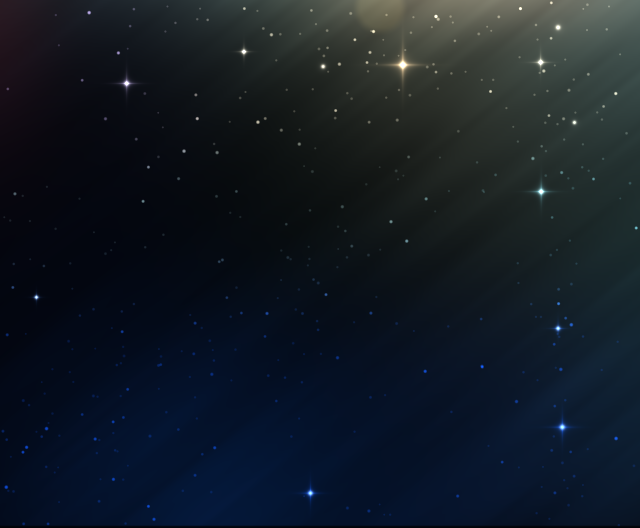
Write a WebGL 1 fragment shader that draws this background.

```glsl
precision highp float;
// Night sky: diagonal light streaks from a warm upper right over deep blue, with scattered stars.
uniform vec2 u_resolution;

const vec3 NIGHT = vec3(0.008, 0.012, 0.040);
const vec3 DARK_OLIVE = vec3(0.016, 0.026, 0.026);
const vec3 DEEP_BLUE = vec3(0.008, 0.074, 0.165);
const vec3 TEAL_HAZE = vec3(0.80, 1.0, 0.97);
const vec3 OLIVE_HAZE = vec3(0.97, 1.0, 0.84);
const vec3 ROSE = vec3(0.10, 0.022, 0.028);
const vec3 PEACH = vec3(0.17, 0.11, 0.08);

float hash(vec2 p) {
  p = fract(p * vec2(123.34, 345.45));
  p += dot(p, p + 34.35);
  return fract(p.x * p.y);
}

float noise(vec2 p) {
  vec2 i = floor(p), f = fract(p);
  f = f * f * (3.0 - 2.0 * f);
  return mix(mix(hash(i), hash(i + vec2(1.0, 0.0)), f.x),
             mix(hash(i + vec2(0.0, 1.0)), hash(i + 1.0), f.x), f.y);
}

float glow(vec2 p, vec2 center, vec2 radius) {
  vec2 d = (p - center) / radius;
  return exp(-dot(d, d));
}

// Long soft brush marks rising to the right
float streaks(vec2 p) {
  vec2 q = vec2(dot(p, vec2(0.78, 0.62)), dot(p, vec2(-0.62, 0.78)));
  float broad = noise(q * vec2(1.6, 8.0) + 20.0);
  float medium = noise(q * vec2(3.0, 24.0) + 40.0);
  float fine = noise(q * vec2(5.0, 70.0) + 70.0);
  return broad * 0.45 + medium * 0.35 + fine * 0.20;
}

vec3 sky(vec2 p) {
  float reach = mix(0.15, 0.35, smoothstep(0.4, 1.15, p.x));
  float strength = mix(0.08, 0.35, smoothstep(0.0, 0.85, p.x));
  float haze = strength * exp((p.y - 1.0) / reach);
  float olive = glow(p, vec2(0.76, 0.80), vec2(0.30, 0.38));
  vec3 c = mix(NIGHT, DARK_OLIVE, smoothstep(0.2, 0.6, p.x) * smoothstep(0.25, 0.6, p.y));
  c += haze * mix(TEAL_HAZE, OLIVE_HAZE, olive);
  c += DEEP_BLUE * glow(p, vec2(0.38, 0.02), vec2(0.38, 0.38));
  c += DEEP_BLUE * 0.55 * glow(p, vec2(0.98, 0.14), vec2(0.38, 0.29));
  c += vec3(0.015, 0.05, 0.055) * glow(p, vec2(1.25, 0.40), vec2(0.20, 0.40));
  c *= 0.74 + 0.52 * streaks(p);
  // Warm light along the top and rose in the left corner
  c += PEACH * glow(p, vec2(1.02, 1.03), vec2(0.22, 0.09));
  c += PEACH * 0.5 * glow(p, vec2(0.76, 1.03), vec2(0.16, 0.09));
  c += ROSE * glow(p, vec2(-0.03, 1.0), vec2(0.13, 0.28));
  float disc = smoothstep(0.055, 0.035, length(p - vec2(0.72, 0.985)));
  return c + vec3(0.08, 0.068, 0.035) * disc;
}

// Blue low down, cyan midway, warm white above, violet at upper left
vec3 starTint(vec2 p) {
  vec3 middle = mix(vec3(0.55, 0.70, 0.70), vec3(0.50, 0.88, 0.95), smoothstep(0.7, 1.0, p.x));
  vec3 c = mix(vec3(0.06, 0.34, 1.0), middle, smoothstep(0.33, 0.58, p.y));
  c = mix(c, vec3(1.0, 0.93, 0.80), smoothstep(0.64, 0.80, p.y));
  return mix(c, vec3(0.76, 0.66, 0.92), smoothstep(0.45, 0.20, p.x) * smoothstep(0.6, 0.8, p.y));
}

float starDensity(vec2 p) {
  float band = exp(-pow((p.y - 0.10 - 0.62 * p.x) / 0.15, 2.0)) * smoothstep(0.9, 0.55, p.x);
  float upper = glow(p, vec2(0.80, 0.90), vec2(0.36, 0.22));
  float column = exp(-pow((p.x - 1.06) / 0.05, 2.0));
  return 0.05 + 0.30 * max(band, max(upper, column));
}

// One jittered star per occupied grid cell
float starField(vec2 p, float cells, float seed, float radius) {
  vec2 id = floor(p * cells);
  vec2 key = id + seed;
  vec2 jitter = 0.12 + 0.76 * vec2(hash(key + 3.1), hash(key + 7.7));
  vec2 center = (id + jitter) / cells;
  float present = step(hash(key + 11.3), starDensity(center));
  float power = hash(key + 17.9);
  float size = radius * mix(0.75, 1.15, power);
  float dotMask = smoothstep(size, size * 0.2, length(p - center));
  float lift = mix(0.75, 1.0, smoothstep(0.65, 0.85, p.y));
  return present * dotMask * lift * mix(0.20, 0.95, pow(power, 5.0));
}

// Bright core, thin cross rays and a faint halo
vec3 sparkle(vec2 p, vec2 center, float size) {
  vec2 d = abs(p - center);
  float w = 0.0012 + size * 0.035;
  float rays = exp(-d.x / (size * 0.38) - d.y / w) + exp(-d.y / (size * 0.38) - d.x / w);
  float core = exp(-dot(d, d) / (w * w * 4.0));
  float halo = exp(-dot(d, d) / (size * size * 0.12));
  return starTint(center) * (rays * 0.80 + halo * 0.13) + vec3(core * 0.7);
}

vec3 bead(vec2 p, vec2 center, float radius) {
  float d = length(p - center) / radius;
  return mix(starTint(center), vec3(1.0), 0.3) * (exp(-d * d * 1.8) + 0.08 * exp(-d * d * 0.3));
}

void main() {
  vec2 p = gl_FragCoord.xy / u_resolution.y;
  vec3 color = sky(p);

  // Scattered stars in layers of growing fineness
  float stars = 0.0;
  for (int i = 0; i < 3; i++) {
    float layer = float(i);
    stars += starField(p, 19.0 + 6.0 * layer, 31.0 * layer + 5.0, 0.0043 - 0.0003 * layer);
  }
  color += starTint(p) * stars;

  // Leading stars
  color += sparkle(p, vec2(0.763, 0.877), 0.050) * vec3(1.1, 0.95, 0.8);
  color += sparkle(p, vec2(0.240, 0.842), 0.028);
  color += sparkle(p, vec2(0.462, 0.902), 0.017);
  color += sparkle(p, vec2(1.024, 0.882), 0.022);
  color += sparkle(p, vec2(1.025, 0.637), 0.030);
  color += sparkle(p, vec2(1.057, 0.378), 0.018);
  color += sparkle(p, vec2(1.065, 0.191), 0.032);
  color += sparkle(p, vec2(0.588, 0.066), 0.026);
  color += sparkle(p, vec2(0.069, 0.437), 0.012);
  color += bead(p, vec2(0.612, 0.874), 0.0050);
  color += bead(p, vec2(1.057, 0.948), 0.0055);
  color += bead(p, vec2(1.088, 0.768), 0.0045);

  // Dark lower rim
  color *= mix(0.25, 1.0, smoothstep(0.002, 0.006, p.y));
  gl_FragColor = vec4(clamp(color, 0.0, 1.0), 1.0);
}
```
